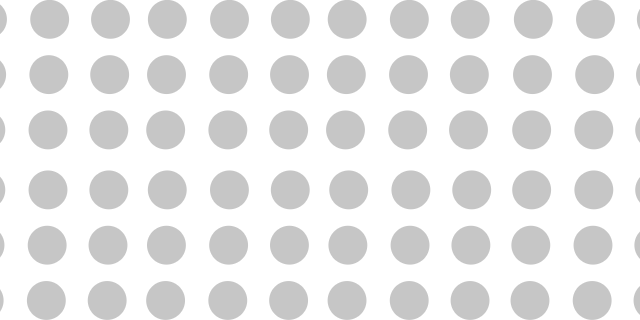
Write a Shadertoy shader that draws this pattern.

```glsl
// Grey dots on white, set in blocks of three by three. Blocks join in threes
// into wide tiles; each row leans slightly left and block spacing varies by row.
// Each pixel finds its nearest dot by folding tile, block, then dot. Unit: canvas height.

#define DOT_COLOR vec3(0.776)
#define PAPER_COLOR vec3(1.0)
#define RADIUS 0.0607
#define FIRST_DOT vec2(-0.0391, 0.0604)  // from the top left
#define DOT_PITCH vec2(0.1922, 0.1728)
#define MIDDLE_SHIFT 0.0021              // middle column sits a little right
#define BLOCK_HEIGHT 0.533
#define BLOCK_WIDTHS vec2(0.562, 0.567)  // even and odd block rows
#define TILE_WIDTH 1.7057                // three blocks and a seam
#define ROW_LEAN 0.0026
#define HALF_GAP 0.092                   // margin before the first dot of a block

// Offset from the nearest dot centre; p is measured down from the top left.
vec2 offsetFromDot(vec2 p) {
    vec2 q = p - FIRST_DOT;

    // Block row, then dot row within it
    float blockRow = floor((q.y + HALF_GAP) / BLOCK_HEIGHT);
    q.y -= blockRow * BLOCK_HEIGHT;
    float row = clamp(floor(q.y / DOT_PITCH.y + 0.5), 0.0, 2.0);
    q.y -= row * DOT_PITCH.y;

    // Lean of the rows, then tile and block across
    q.x += ROW_LEAN * (row + 2.0 * blockRow);
    q.x -= TILE_WIDTH * floor((q.x + HALF_GAP) / TILE_WIDTH);
    float blockWidth = mix(BLOCK_WIDTHS.x, BLOCK_WIDTHS.y, mod(blockRow, 2.0));
    float block = clamp(floor((q.x + HALF_GAP) / blockWidth), 0.0, 2.0);
    q.x -= block * blockWidth;

    // Dot column within the block
    float column = clamp(floor(q.x / DOT_PITCH.x + 0.5), 0.0, 2.0);
    q.x -= column * DOT_PITCH.x + MIDDLE_SHIFT * mod(column, 2.0);
    return q;
}

void mainImage(out vec4 fragColor, in vec2 fragCoord) {
    vec2 p = vec2(fragCoord.x, iResolution.y - fragCoord.y) / iResolution.y;
    float dist = length(offsetFromDot(p)) - RADIUS;

    // Edge one pixel wide
    float coverage = clamp(0.5 - dist * iResolution.y, 0.0, 1.0);
    fragColor = vec4(mix(PAPER_COLOR, DOT_COLOR, coverage), 1.0);
}
```
